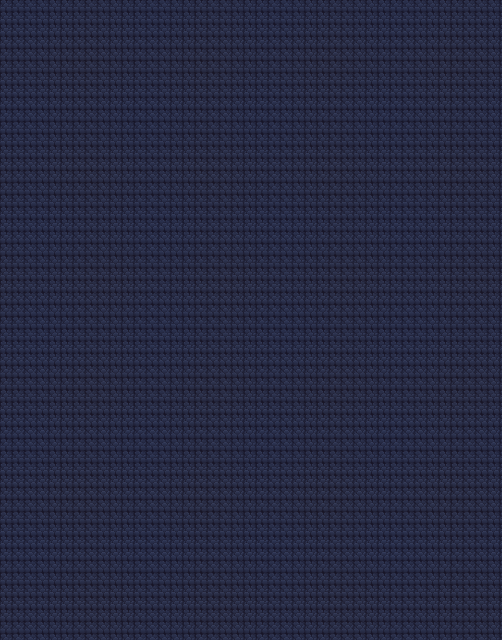
This pattern is drawn by a WebGL 2 fragment shader. Its source:

```glsl
#version 300 es
precision highp float;
// Dark navy cloth of irregular overlapping round scales with broken shadow seams.
uniform vec2 u_resolution;
out vec4 outColor;

// Offset of a scale, repeating every two columns and three rows.
vec2 scaleOffset(float column, float row) {
  float id = mod(column, 2.0) * 3.0 + mod(row, 3.0);
  return vec2(0.055, 0.06) * vec2(sin(id * 2.4 + 0.7), sin(id * 4.3 + 2.0));
}

// Paints scale rows downwards, each lower row covering the one above.
vec3 scales(vec2 p, float pixel) {
  vec3 color = vec3(0.095, 0.085, 0.155);
  for (int j = -2; j <= 2; j++) {
    float row = floor(p.y * 3.0) + float(j);
    float shift = mod(row, 3.0) == 1.0 ? 0.25 : 0.0;
    for (int i = -1; i <= 1; i++) {
      float column = floor((p.x - shift) * 2.0) + float(i);
      vec2 center = vec2((column + 0.5) * 0.5 + shift, (row + 0.5) / 3.0);
      vec2 q = p - center - scaleOffset(column, row);
      float d = length(q) - 0.265;

      // Lit crest, shaded foot and a soft dark outline.
      vec3 body = mix(vec3(0.178, 0.205, 0.318), vec3(0.14, 0.152, 0.245),
                      smoothstep(-0.22, 0.2, q.y));
      float crest = smoothstep(0.06, 0.0, abs(d + 0.07)) * smoothstep(0.05, -0.2, q.y);
      body += vec3(0.035, 0.035, 0.036) * crest;
      body = mix(body, vec3(0.11, 0.105, 0.178), 0.8 * smoothstep(-0.06, 0.0, d));
      color = mix(color, body, 1.0 - smoothstep(-0.5 * pixel, 0.5 * pixel, d));
    }
  }
  return color;
}

// Scalloped shadow along the tile borders, fading in and out along its length.
float seamShade(vec2 p) {
  vec2 wave = vec2(0.05 * sin(p.y * 12.566 + 0.6), 0.05 * sin(p.x * 12.566 + 1.2));
  vec2 edge = abs(fract(p + wave + 0.5) - 0.5);
  float column = smoothstep(0.15, 0.0, edge.x) * (0.5 + 0.2 * sin(p.y * 6.283));
  float row = smoothstep(0.13, 0.0, edge.y) * (0.42 + 0.2 * sin(p.x * 6.283 + 2.0));
  return max(column, row);
}

void main() {
  // Tiles are square, counted from the top left: 52.5 down, about 41.2 across.
  vec2 p = vec2(gl_FragCoord.x, u_resolution.y - gl_FragCoord.y) * 52.5 / u_resolution.y;
  vec3 color = scales(p, 52.5 / u_resolution.y);
  color = mix(color, vec3(0.085, 0.075, 0.14), seamShade(p));

  // Very faint drift between bluer and greyer cloth.
  float drift = sin(p.x * 0.62 + 0.5 * sin(p.y * 0.2)) + sin(p.y * 0.71 + 1.0);
  color += vec3(-0.0015, 0.0, 0.003) * drift;
  outColor = vec4(color, 1.0);
}
```
